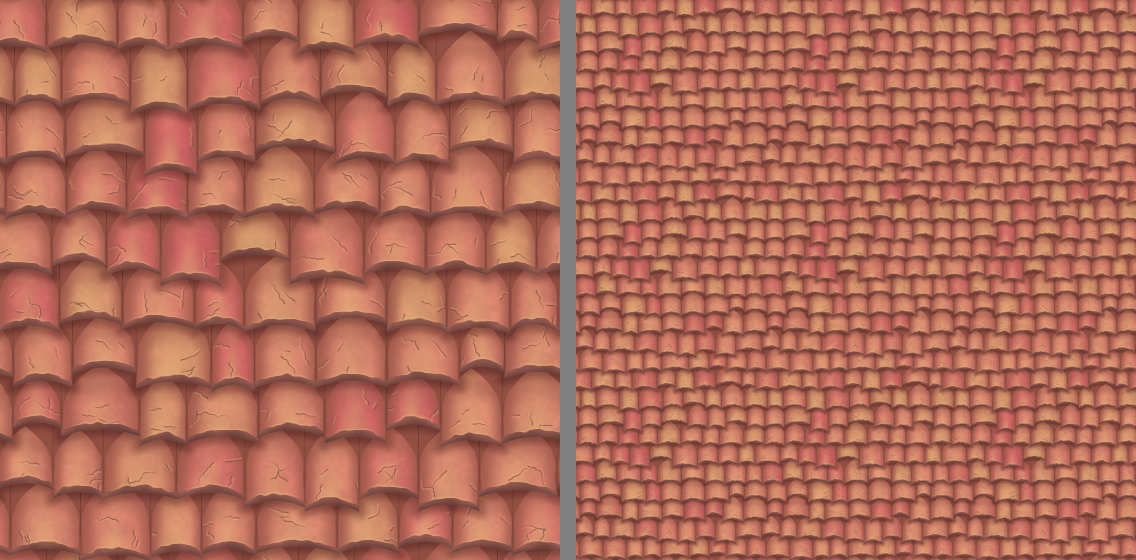
Left, the tile; right, the same tile 3 across and 3 down.
Reproduce this texture procedurally as a Shadertoy shader.

```glsl
// Overlapping rows of curved clay roof tiles with chipped lips and fine cracks.
// Each row is laid over the one below: nearest tile by distance, soft cast shadow,
// then a shaded face. Tile ids and noise cells wrap, so the canvas repeats.

const vec2 GRID = vec2(9.0, 10.0);      // tiles across, rows down
const float WIDTH_JITTER = 0.36;        // wandering of the joints
const float DROP = 0.26;                // largest vertical slip of a tile
const float ROW_PHASE = 0.08;
const float ARCH = 0.12;                // rise of the lower edge
const float LIP = 0.125;                // thickness of the cut end
const float GAP = 0.05;                 // bare strip beside each face
const float SHADOW_REACH = 0.22;
const float CRACK_WIDTH = 0.012;
const int CRACKS = 3;

const vec3 CLAY = vec3(0.83, 0.50, 0.42);
const vec3 ROSE = vec3(0.79, 0.36, 0.38);
const vec3 OCHRE = vec3(0.81, 0.56, 0.41);
const vec3 GLOW = vec3(0.89, 0.68, 0.47);
const vec3 SHADE = vec3(0.62, 0.34, 0.29);
const vec3 BASE = vec3(0.57, 0.31, 0.26);
const vec3 CREVICE = vec3(0.45, 0.26, 0.23);
const vec3 LIP_COLOR = vec3(0.49, 0.30, 0.27);
const vec3 SHADOW = vec3(0.78, 0.71, 0.72);

float hash(vec2 p) {
    vec3 q = fract(p.xyx * vec3(0.1031, 0.1030, 0.0973));
    q += dot(q, q.yzx + 33.33);
    return fract((q.x + q.y) * q.z);
}

// Value noise repeating after a whole number of cells
float noise(vec2 p, float period) {
    vec2 i = floor(p), f = fract(p);
    f = f * f * (3.0 - 2.0 * f);
    vec2 a = mod(i, period), b = mod(i + 1.0, period);
    return mix(mix(hash(a), hash(vec2(b.x, a.y)), f.x),
               mix(hash(vec2(a.x, b.y)), hash(b), f.x), f.y);
}

float tileHash(vec2 id, float salt) {
    return hash(mod(id, GRID) + salt * 17.0 + 3.0);
}

// Horizontal position of the joint left of a tile
float joint(vec2 id) {
    float stagger = tileHash(vec2(0.0, id.y), 1.0);
    return id.x + stagger + WIDTH_JITTER * (tileHash(id, 2.0) - 0.5);
}

// Local frame: x from -1 to 1, y above the arched edge, z half width
vec3 tileFrame(vec2 p, vec2 id) {
    float left = joint(id), right = joint(id + vec2(1.0, 0.0));
    float halfWidth = 0.5 * (right - left);
    float x = (p.x - 0.5 * (left + right)) / halfWidth;
    float slip = 2.0 * tileHash(id, 3.0) - 1.0;
    float bottom = id.y + ROW_PHASE + DROP * slip * slip * slip;
    return vec3(x, p.y - bottom - ARCH * (1.0 - min(x * x, 1.0)), halfWidth);
}

// Dark crack in x, lit edge beside it in y
vec2 cracks(vec2 q, vec2 id, float aa) {
    vec2 lines = vec2(0.0);
    for (int k = 0; k < CRACKS; k++) {
        float salt = 10.0 + 4.0 * float(k);
        vec2 start = vec2(0.9 * tileHash(id, salt) - 0.45, 0.15 + 0.5 * tileHash(id, salt + 1.0));
        float angle = 6.2832 * tileHash(id, salt + 2.0);
        float size = mix(0.15, 0.6, tileHash(id, salt + 3.0));
        vec2 dir = vec2(cos(angle), sin(angle));
        float along = dot(q - start, dir);
        float side = dot(q - start, vec2(-dir.y, dir.x));
        side += 0.14 * (noise(vec2(along * 6.0 + 20.0, salt + mod(id.x, GRID.x)), 90.0) - 0.5);
        side += 0.03 * (noise(vec2(along * 24.0 + 40.0, salt), 90.0) - 0.5);
        float w = CRACK_WIDTH * (1.0 - along / size);
        float on = smoothstep(0.0, 0.03, along) * smoothstep(size, 0.6 * size, along);
        lines.x = max(lines.x, on * (1.0 - smoothstep(w - aa, w + aa, abs(side))));
        lines.y = max(lines.y, on * (1.0 - smoothstep(w, w + 2.0 * aa, abs(side - 0.022))));
    }
    return lines;
}

vec3 tileColor(vec3 t, vec2 id, vec2 p, float aa) {
    vec2 uv = p / GRID;
    float x = t.x, y = t.y, kind = tileHash(id, 4.0);
    float blotch = noise(uv * 36.0, 36.0), grain = noise(uv * 150.0, 150.0);

    // Fired clay, rounded by shading toward the sides and the covered top
    vec3 body = mix(CLAY, ROSE, smoothstep(0.60, 1.0, kind));
    body = mix(body, OCHRE, smoothstep(0.30, 0.05, kind));
    body *= 0.93 + 0.09 * blotch + 0.06 * grain;
    float top = p.y - id.y - ROW_PHASE;
    vec3 c = mix(body, SHADE, 0.85 * smoothstep(0.42, 1.0, abs(x - 0.06)));
    c = mix(c, SHADE, 0.6 * smoothstep(0.65, 1.1, top + 0.2 * x * x));

    // Warm light along the crown, strongest above the lip
    float crown = exp(-6.0 * (x + 0.05) * (x + 0.05));
    float low = smoothstep(0.75, 0.12, y);
    c = mix(c, GLOW, crown * (0.22 + 0.5 * low * (0.4 + 0.6 * blotch)));

    vec2 crack = cracks(vec2(x * t.z, y), id, aa);
    c = mix(c, GLOW, 0.28 * crack.y);
    c = mix(c, CREVICE, 0.65 * crack.x);

    // Face outline with rounded shoulders over the bare base
    float shoulder = max(top - 0.62, 0.0);
    float side = (abs(x) - 1.0 + GAP) * t.z + 0.9 * shoulder * shoulder;
    float wobble = 0.02 * (noise(uv * 60.0, 60.0) - 0.5);
    c = mix(c, BASE, smoothstep(-aa, aa, side + wobble));
    c = mix(c, CREVICE, 0.5 * smoothstep(0.97, 1.0, abs(x)));

    // Ragged cut end with a thin worn rim
    float lip = LIP - 0.03 * x * x + 0.06 * (noise(uv * 80.0, 80.0) - 0.5);
    float rim = smoothstep(lip + 0.05, lip, y) * (1.0 - smoothstep(0.3, 0.9, abs(x)));
    c = mix(c, GLOW, 0.6 * rim);
    vec3 cut = LIP_COLOR * (0.82 + 0.20 * blotch + 0.22 * smoothstep(0.0, lip, y));
    return mix(cut, c, smoothstep(lip - aa, lip + aa, y));
}

void mainImage(out vec4 fragColor, in vec2 fragCoord) {
    vec2 p = fragCoord / iResolution.xy * GRID;
    float aa = 0.7 * GRID.y / iResolution.y;
    vec3 color = CREVICE;
    for (int r = -1; r <= 1; r++) {
        float row = floor(p.y) + float(r), nearest = 9.0;
        vec2 id = vec2(0.0);
        vec3 frame = vec3(0.0);
        for (int k = -2; k <= 1; k++) {
            vec2 cell = vec2(floor(p.x) + float(k), row);
            vec3 t = tileFrame(p, cell);
            vec2 d = vec2((abs(t.x) - 1.0) * t.z, -t.y);
            float dist = length(max(d, 0.0)) + min(max(d.x, d.y), 0.0);
            if (dist < nearest) { nearest = dist; id = cell; frame = t; }
        }
        // Shadow on the rows below, then the tile itself
        float shadow = 1.0 - smoothstep(0.0, SHADOW_REACH, nearest);
        color *= mix(vec3(1.0), SHADOW, shadow);
        float cover = 1.0 - smoothstep(-aa, aa, nearest);
        if (cover > 0.0) color = mix(color, tileColor(frame, id, p, aa), cover);
    }
    fragColor = vec4(color, 1.0);
}
```
